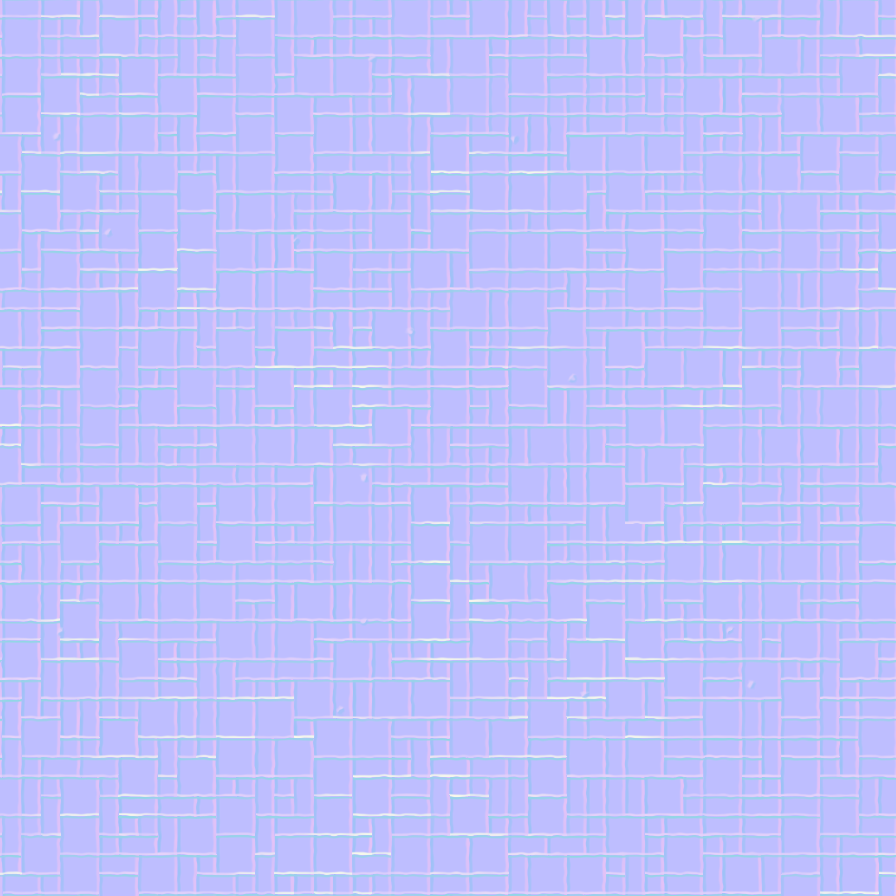
Give the GLSL for this texture map, as a Shadertoy shader.

```glsl
// Normal map of random paving: large squares, oblong bricks and small cubes on a 46 x 46 grid.

const float GRID = 46.0;
const vec3 FLAT_FACE   = vec3(0.747, 0.747, 1.00);
const vec3 LEFT_SLOPE  = vec3(0.63, 0.76, 0.97);
const vec3 RIGHT_SLOPE = vec3(0.88, 0.76, 0.97);
const vec3 UPPER_SLOPE = vec3(0.59, 0.83, 0.91);
const vec3 LOWER_SLOPE = vec3(0.89, 0.82, 0.98);
const vec3 WORN_SLOPE  = vec3(0.94, 0.95, 0.93);

float hash(vec2 p) {
    return fract(sin(dot(p, vec2(127.1, 311.7))) * 43758.5453);
}

float noise(vec2 p) {
    vec2 i = floor(p), f = fract(p);
    f = f * f * (3.0 - 2.0 * f);
    return mix(mix(hash(i), hash(i + vec2(1, 0)), f.x),
               mix(hash(i + vec2(0, 1)), hash(i + vec2(1, 1)), f.x), f.y);
}

float rank(vec2 cell) {
    return hash(mod(cell, GRID) + 0.5);
}

// A large square starts wherever a cell outranks its eight neighbours.
bool startsSquare(vec2 cell) {
    float own = rank(cell);
    for (int k = 0; k < 9; k++) {
        vec2 offset = vec2(k % 3 - 1, k / 3 - 1);
        if (rank(cell + offset) > own) return false;
    }
    return true;
}

bool findSquare(vec2 cell, out vec2 corner) {
    for (int k = 0; k < 4; k++) {
        corner = cell - vec2(k % 2, k / 2);
        if (startsSquare(corner)) return true;
    }
    return false;
}

// Pairing preference of two adjacent cells; even starts are favoured.
float bondScore(vec2 a, vec2 b) {
    float start = dot(min(a, b), abs(b - a));
    float bias = mod(start, 2.0) < 0.5 ? 0.5 : 0.0;
    return hash(mod(a + b, 2.0 * GRID) + 7.3) + bias;
}

// Direction of the free neighbour a cell would most like to join.
vec2 favouriteStep(vec2 cell) {
    vec2 direction = vec2(1, 0), favourite = vec2(0), corner;
    float best = -1.0;
    for (int k = 0; k < 4; k++) {
        vec2 other = cell + direction;
        float score = bondScore(cell, other);
        if (score > best && !findSquare(other, corner)) {
            best = score;
            favourite = direction;
        }
        direction = vec2(-direction.y, direction.x);
    }
    return favourite;
}

// Stone covering a cell: lower left corner in xy, size in zw.
vec4 stoneAt(vec2 cell) {
    vec2 corner;
    if (findSquare(cell, corner)) return vec4(corner, 2, 2);
    vec2 toward = favouriteStep(cell);
    if (dot(toward, toward) > 0.5 && favouriteStep(cell + toward) == -toward)
        return vec4(min(cell, cell + toward), 1.0 + abs(toward));
    return vec4(cell, 1, 1);
}

// Sloped band beside a stone edge, fading out at the joint.
float bevel(float dist, float inner, float outer, float pixel) {
    return smoothstep(0.0, 0.6 * pixel, dist) * (1.0 - smoothstep(inner, outer, dist));
}

// Sparse chips: small rough pits lit from opposite sides.
vec3 addChips(vec3 color, vec2 p) {
    vec2 block = floor(p / 4.0);
    vec2 center = (block + 0.2 + 0.6 * vec2(hash(block + 3.1), hash(block + 8.7))) * 4.0;
    vec2 d = p - center;
    float radius = 0.2 + 0.15 * noise(p * 6.0);
    float present = step(0.86, hash(block + 21.4));
    float pit = present * (1.0 - smoothstep(0.4 * radius, radius, length(d)));
    float side = smoothstep(-0.12, 0.12, d.x - d.y + 0.4 * (noise(p * 5.0) - 0.5));
    return mix(color, mix(LOWER_SLOPE, LEFT_SLOPE, side), 0.8 * pit);
}

void mainImage(out vec4 fragColor, in vec2 fragCoord) {
    vec2 p = fragCoord / iResolution.xy * GRID - 0.1;
    float pixel = GRID / min(iResolution.x, iResolution.y);

    // Slightly uneven stone edges
    p += 0.07 * (vec2(noise(p * 2.7), noise(p * 2.7 + 41.0)) - 0.5);

    vec4 stone = stoneAt(floor(p));
    vec2 low = p - stone.xy;
    vec2 high = stone.zw - low;
    float stoneHash = hash(stone.xy + 13.7);
    float strength = mix(0.75, 1.1, stoneHash) * mix(0.8, 1.1, noise(p * 1.8));

    // Side slopes, then the narrower upper and lower slopes
    vec3 color = FLAT_FACE;
    color = mix(color, LEFT_SLOPE, strength * bevel(low.x, 0.10, 0.22, pixel));
    color = mix(color, RIGHT_SLOPE, strength * bevel(high.x, 0.10, 0.22, pixel));
    float worn = smoothstep(0.6, 0.85, noise(p * 0.22 + 5.0)) * step(0.4, stoneHash);
    vec3 lowerColor = mix(LOWER_SLOPE, WORN_SLOPE, worn);
    color = mix(color, UPPER_SLOPE, strength * bevel(high.y, 0.06, 0.17, pixel));
    color = mix(color, lowerColor, strength * bevel(low.y, 0.07, 0.18, pixel));

    fragColor = vec4(addChips(color, p), 1.0);
}
```
